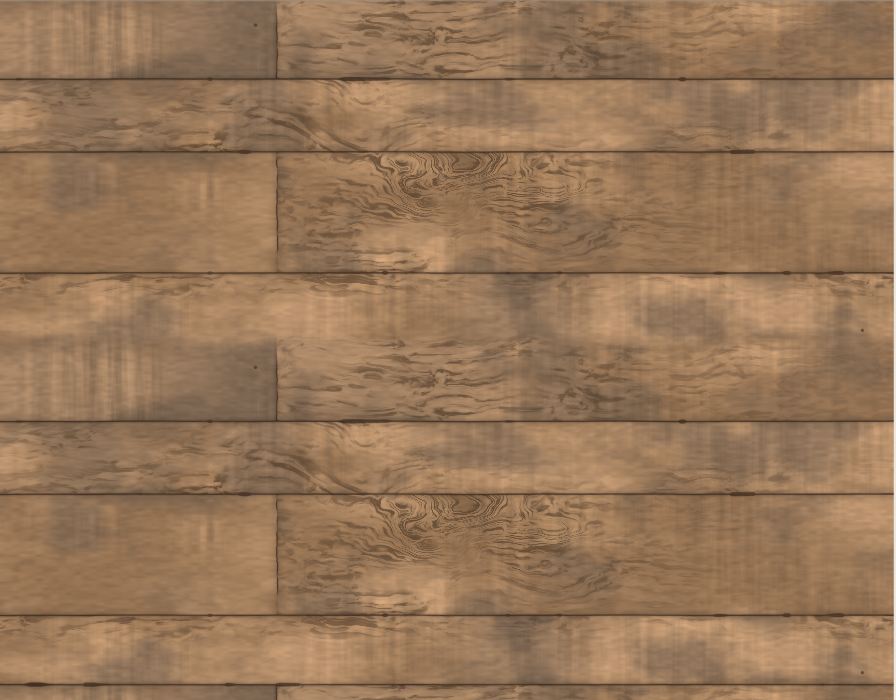
A WebGL 1 fragment shader for this texture:

```glsl
precision highp float;
// Aged brown floorboards: four board rows, repeated twice down and once across.
uniform vec2 u_resolution;

const float PERIOD = 0.489;                      // height of one repeat
const vec3 SEAMS = vec3(0.113, 0.217, 0.390);    // board edges inside a repeat
const float JOINT_X = 0.396;                     // butt joint of rows 0 and 2
const vec3 LIGHT = vec3(0.75, 0.59, 0.44);
const vec3 TAN = vec3(0.58, 0.445, 0.32);
const vec3 GRAY = vec3(0.47, 0.385, 0.31);
const vec3 DARK = vec3(0.36, 0.27, 0.19);
const vec3 GAP = vec3(0.24, 0.17, 0.12);

float hash(vec2 p) {
  vec3 q = fract(p.xyx * 0.1031);
  q += dot(q, q.yzx + 33.33);
  return fract((q.x + q.y) * q.z);
}
float noise(vec2 p) {
  vec2 i = floor(p), f = fract(p);
  f = f * f * (3.0 - 2.0 * f);
  return mix(mix(hash(i), hash(i + vec2(1.0, 0.0)), f.x),
             mix(hash(i + vec2(0.0, 1.0)), hash(i + 1.0), f.x), f.y);
}
float fbm(vec2 p) {
  float sum = 0.0, amp = 0.533;
  for (int i = 0; i < 4; i++) {
    sum += amp * noise(p);
    p = p * 2.03 + 17.3;
    amp *= 0.5;
  }
  return sum;
}
float bump(float x, float center, float width) {
  float d = (x - center) / width;
  return exp(-d * d);
}
float line(float d, float halfWidth, float px) {
  return 1.0 - smoothstep(halfWidth - 0.5 * px, halfWidth + px, abs(d));
}
float isRow(float row, float wanted) {
  return 1.0 - step(0.5, abs(row - wanted));
}

// Wood surface at p (y runs down) for one board row
vec3 wood(vec2 p, float row) {
  float r0 = isRow(row, 0.0), r1 = isRow(row, 1.0), r2 = isRow(row, 2.0), r3 = isRow(row, 3.0);
  float right = step(JOINT_X, p.x) * (r0 + r2);
  float left = r0 + r2 - right;
  vec2 q = p + vec2(3.7, 5.1) * (1.0 + row + 4.5 * right);

  // Broad tone and gray smudges
  vec3 color = mix(TAN, LIGHT, smoothstep(0.25, 0.75, fbm(q * vec2(5.0, 13.0))));
  float grime = 0.65 * smoothstep(0.45, 0.75, fbm(q * vec2(9.0, 14.0) + 40.0))
              + r0 * left * (0.35 + 0.45 * bump(p.x, 0.37, 0.1))
              + 0.45 * r3 * bump(p.x, 0.75, 0.09) + 0.35 * r0 * bump(p.x, 0.55, 0.2);
  color = mix(color, GRAY, min(grime, 0.9));

  // Upright saw marks
  float saw = fbm(q * vec2(100.0, 6.0)) - 0.5;
  float sawAmount = 0.22 + 0.35 * left * smoothstep(0.05, 0.2, p.x);
  color *= 1.0 + sawAmount * saw * smoothstep(0.3, 0.6, fbm(q * 6.0));

  // Grain field, slanted in row 1 and swirling round the knot of row 2
  vec2 warp = vec2(fbm(q * vec2(9.0, 15.0)), fbm(q * vec2(9.0, 15.0) + 31.0)) - 0.5;
  float field = p.y + 0.04 * warp.y - 0.5 * (p.x - 0.45) * r1 * bump(p.x, 0.47, 0.1);
  vec2 k = (p - vec2(0.655, 0.230)) * vec2(0.55, 1.0) + 0.09 * warp;
  float knot = r2 * right * exp(-dot(k, k) / 0.0035);
  field = mix(field, length(k), knot);

  // Weathered flecks, dense only in some places
  float fleck = fbm(vec2(q.x * 38.0 + 12.0 * warp.x, field * 190.0));
  float rough = r0 * right * bump(p.x, 0.65, 0.4)
              + r1 * (bump(p.x, 0.3, 0.3) + 0.7 * bump(p.x, 1.0, 0.22) * smoothstep(0.14, 0.19, p.y))
              + r2 * right * bump(p.x, 0.65, 0.3)
              + r3 * 0.8 * (1.0 - smoothstep(0.395, 0.44, p.y));
  rough *= smoothstep(0.25, 0.7, fbm(q * vec2(10.0, 24.0) + 9.0));
  color *= 1.0 + (0.1 + 0.25 * rough) * (0.5 - fleck);
  color = mix(color, DARK, 0.75 * min(rough + 0.4 * knot, 1.0) * smoothstep(0.48, 0.72, fleck));
  color = mix(color, DARK, r2 * right * 0.4 * exp(-dot(k, k) / 0.0004));
  return color * (1.0 + 0.1 * (noise(q * vec2(90.0, 230.0)) - 0.5));
}

void main() {
  float px = 1.0 / u_resolution.y;
  vec2 p = gl_FragCoord.xy * px;
  p.y = 1.0 - p.y;
  vec2 t = vec2(p.x, mod(p.y, PERIOD));
  vec3 edges = t.y - SEAMS + 0.0008 * (noise(p.xx * 9.0) - 0.5);
  float row = dot(step(0.0, edges), vec3(1.0));
  vec3 color = wood(t, row);

  // The first repeat melts into the second without a seam
  float border = p.y - PERIOD;
  if (abs(border) < 0.03) {
    float ragged = border + 0.03 * (fbm(p * vec2(12.0, 30.0)) - 0.5);
    color = mix(wood(p, 3.0), wood(vec2(p.x, border), 0.0), smoothstep(-0.015, 0.015, ragged));
  }
  vec2 spot = (p - vec2(0.515, 0.512)) / vec2(0.04, 0.012);
  color = mix(color, LIGHT, 0.6 * exp(-dot(spot, spot)));

  // Thin seams of uneven depth with rare chips and a lit lower lip
  for (int i = 0; i < 4; i++) {
    float n = float(i);
    float d = i == 0 ? edges.x : i == 1 ? edges.y : i == 2 ? edges.z : p.y - 2.0 * PERIOD;
    float chip = 0.002 * smoothstep(0.85, 0.98, noise(vec2(p.x * 40.0, n * 5.0)));
    float depth = 0.55 + 0.4 * fbm(vec2(p.x * 22.0, n * 7.0 + 2.0));
    color *= 1.0 - 0.25 * exp(-abs(d) / 0.004);
    color = mix(color, LIGHT, 0.4 * (1.0 - depth) * line(d - 0.004, 0.0006, px));
    color = mix(color, GAP, depth * line(d, 0.0006 + chip, px));
  }

  // Worn, broken butt joints
  float jointed = isRow(row, 0.0) * smoothstep(0.01, 0.04, t.y + step(0.9, p.y)) + isRow(row, 2.0);
  float jx = p.x - JOINT_X + 0.004 * (fbm(vec2(t.y * 90.0, 2.0)) - 0.5);
  color *= 1.0 - 0.18 * jointed * exp(-abs(jx) / 0.005);
  color = mix(color, GAP, 0.8 * jointed * line(jx, 0.0005, px) * smoothstep(0.2, 0.7, noise(vec2(t.y * 90.0, 7.0))));

  // Nail holes, then pale rims at the top and right
  for (int i = 0; i < 2; i++) {
    vec2 nail = mix(vec2(0.365, 0.036), vec2(1.232, 0.472), float(i));
    color = mix(color, GAP, 0.6 * line(length(t - nail), 0.002, px));
  }
  color = mix(color, vec3(0.62, 0.57, 0.51), 0.6 * line(p.y, 0.0015, px));
  float rim = u_resolution.x * px - p.x;
  gl_FragColor = vec4(mix(color, vec3(0.93, 0.91, 0.88), line(rim, 0.0028, px)), 1.0);
}
```
